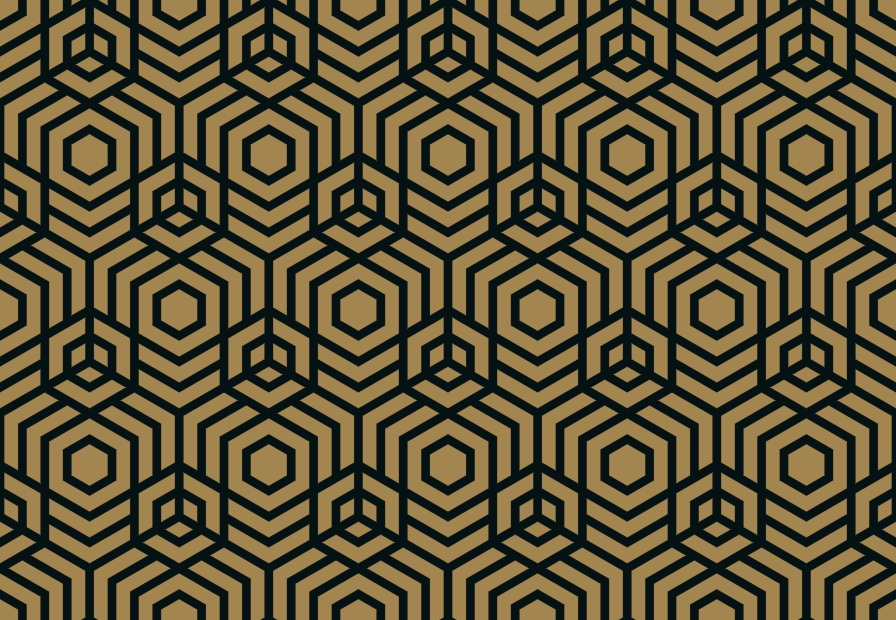
A WebGL 1 fragment shader for this pattern:

```glsl
precision highp float;
// Tiling lattice of nested hexagons, with small cubes set where three of them meet.

uniform vec2 u_resolution;

const vec2  REPEATS    = vec2(5.0, 2.0);           // whole cells across and down
const vec2  CELL       = vec2(1.0, 1.7320508);     // one cell holds two hexagons
const float RING_STEP  = 0.125;                    // spacing of nested outlines
const float LINE_WIDTH = 0.0485;
const vec2  CUBE       = vec2(0.5, -0.2886751);    // cube centre, from hexagon centre
const vec3  GOLD       = vec3(0.64, 0.52, 0.31);
const vec3  INK        = vec3(0.02, 0.07, 0.08);

// Distance from the centre of a pointy-top hexagon, measured as its apothem.
float hexRadius(vec2 p) {
  p = abs(p);
  return max(p.x, dot(p, vec2(0.5, 0.8660254)));
}

// Offset from the nearest hexagon centre in the staggered lattice.
vec2 hexOffset(vec2 p) {
  vec2 even = mod(p + 0.5 * CELL, CELL) - 0.5 * CELL;
  vec2 odd = mod(p, CELL) - 0.5 * CELL;
  return dot(even, even) < dot(odd, odd) ? even : odd;
}

// Fold the three-way mirror symmetry so that only one cube remains.
vec2 foldToCube(vec2 p) {
  const vec2 mirror = vec2(-0.5, 0.8660254);
  p.x = abs(p.x);
  return p - 2.0 * max(dot(p, mirror), 0.0) * mirror;
}

// Distance to the centre of the nearest line.
float lineDistance(vec2 p) {
  vec2 q = hexOffset(p);
  float hexR = hexRadius(q);
  float cubeR = hexRadius(foldToCube(q) - CUBE);

  // Cell borders double as the cube edges; each cube also has an outline.
  float borders = abs(4.0 * RING_STEP - hexR);
  float outline = abs(cubeR - 2.0 * RING_STEP);

  // Cubes cover the nested rings and carry one inner ring of their own.
  float ringIndex = max(floor(hexR / RING_STEP + 0.5), 1.0);
  float hexRings = abs(hexR - ringIndex * RING_STEP);
  float cubeRing = abs(cubeR - RING_STEP);
  float rings = cubeR < 2.0 * RING_STEP ? cubeRing : hexRings;

  return min(min(borders, outline), rings);
}

void main() {
  vec2 p = gl_FragCoord.xy / u_resolution * REPEATS * CELL;
  float pixel = REPEATS.x * CELL.x / u_resolution.x;
  float edge = lineDistance(p) - 0.5 * LINE_WIDTH;
  float ground = smoothstep(-0.75 * pixel, 0.75 * pixel, edge);
  gl_FragColor = vec4(mix(INK, GOLD, ground), 1.0);
}
```
